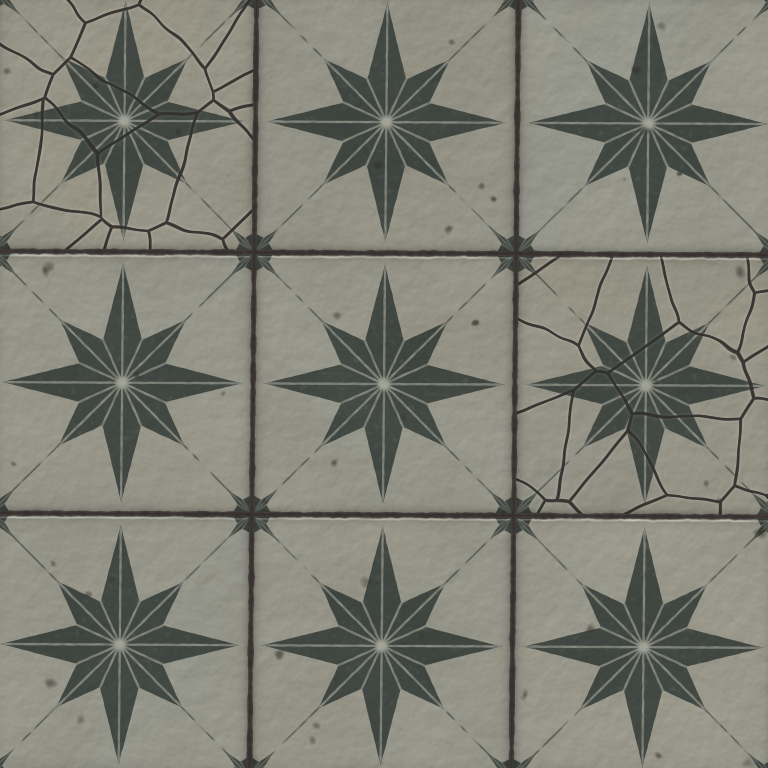
A Shadertoy shader for this pattern:

```glsl
// Worn cement tiles, three by three, each with an eight-pointed compass star.
// Stars are folded half-planes; grout, stains and relief use gradient noise,
// and a Voronoi edge network breaks some of the tiles.

vec2 hash2(vec2 p) {
    p = vec2(dot(p, vec2(127.1, 311.7)), dot(p, vec2(269.5, 183.3)));
    return fract(sin(p) * 43758.55);
}

float gradNoise(vec2 p) {
    vec2 i = floor(p), f = p - i;
    vec2 u = f * f * f * (f * (f * 6.0 - 15.0) + 10.0);
    vec2 e = vec2(0, 1);
    float a = dot(hash2(i) * 2.0 - 1.0, f);
    float b = dot(hash2(i + e.yx) * 2.0 - 1.0, f - e.yx);
    float c = dot(hash2(i + e.xy) * 2.0 - 1.0, f - e.xy);
    float d = dot(hash2(i + e.yy) * 2.0 - 1.0, f - e.yy);
    return mix(mix(a, b, u.x), mix(c, d, u.x), u.y);
}

float surfaceHeight(vec2 p) {
    return gradNoise(p * 13.0) + 0.6 * gradNoise(p * 27.0) + 0.3 * gradNoise(p * 58.0);
}

// Signed distance to the line a-b, positive on its right
float side(vec2 p, vec2 a, vec2 b) {
    vec2 e = b - a;
    return dot(p - a, vec2(e.y, -e.x)) / length(e);
}

// x: distance to the star outline, y: distance to the nearest ray
vec2 star(vec2 p, float axisTip, vec2 valley, float diagonalTip) {
    p = abs(p);
    if (p.y > p.x) p = p.yx;
    float body = min(side(p, vec2(axisTip, 0), valley), side(p, valley, vec2(diagonalTip)));
    float rays = min(min(p.y, (p.x - p.y) * 0.707), abs(side(p, vec2(0), valley)));
    return vec2(body, rays);
}

// Distance to the nearest Voronoi cell border
float crackDistance(vec2 p) {
    vec2 cell = floor(p), nearest = vec2(9);
    for (int k = 0; k < 9; k++) {
        vec2 g = cell + vec2(k % 3 - 1, k / 3 - 1);
        vec2 r = g + hash2(g) - p;
        if (dot(r, r) < dot(nearest, nearest)) nearest = r;
    }
    float d = 9.0;
    for (int k = 0; k < 25; k++) {
        vec2 g = cell + vec2(k % 5 - 2, k / 5 - 2);
        vec2 r = g + hash2(g) - p, gap = r - nearest;
        if (dot(gap, gap) > 1e-5) d = min(d, dot(0.5 * (r + nearest), normalize(gap)));
    }
    return d;
}

void mainImage(out vec4 fragColor, in vec2 fragCoord) {
    // Slightly skewed grid of tiles
    vec2 p = (fragCoord - 0.5 * iResolution.xy) / (0.341 * iResolution.y);
    p += vec2(-0.009 * p.y, 0.005 * p.x);
    vec2 id = floor(p + 0.5), q = p - id;
    vec2 grain = p + id * 7.3;
    vec2 seed = hash2(id + 4.7);
    float soft = max(1.0 / (0.341 * iResolution.y), 0.005);

    // Tile body with a tint of its own and broad mottling
    float mottle = gradNoise(grain * 3.0);
    vec3 color = vec3(0.585, 0.58, 0.53) + 0.025 * (seed.x - 0.5) + 0.03 * mottle;
    color += vec3(-0.012, 0.0, 0.014) * (seed.y - 0.4 + gradNoise(grain * 1.7));

    // Main star, corner stars and the broken diagonals joining them
    vec2 wobble = 0.002 * vec2(gradNoise(grain * 30.0), gradNoise(grain * 30.0 + 50.0));
    vec2 corner = 0.5 - abs(q);
    vec2 big = star(q + wobble, 0.456, vec2(0.163, 0.074), 0.24);
    vec2 small = star(corner + wobble, 0.075, vec2(0.055, 0.036), 0.092);
    float wear = 0.95 - 0.12 * smoothstep(0.1, 0.6, gradNoise(grain * 40.0));
    vec3 ink = vec3(0.235, 0.26, 0.24) + 0.03 * mottle;
    float diagonal = abs(abs(q.x) - abs(q.y)) * 0.707;
    float dash = smoothstep(-0.3, 0.15, gradNoise(grain * 21.0));
    color = mix(color, ink, 0.6 * dash * (1.0 - smoothstep(0.001, 0.001 + soft, diagonal)));
    float bigMask = 1.0 - smoothstep(-0.5 * soft, 0.5 * soft, big.x);
    float smallMask = 1.0 - smoothstep(-0.5 * soft, 0.5 * soft, small.x);
    color = mix(color, ink, wear * max(bigMask, smallMask));
    vec3 rayColor = vec3(0.54, 0.55, 0.51);
    float ray = 1.0 - smoothstep(0.002, 0.002 + soft, big.y);
    color = mix(color, rayColor, bigMask * ray * (0.8 + 0.4 * gradNoise(grain * 35.0)));
    color = mix(color, rayColor, 0.4 * smallMask * (1.0 - smoothstep(0.001, 0.001 + soft, small.y)));
    color = mix(color, vec3(0.66, 0.66, 0.61), 0.85 * (1.0 - smoothstep(0.008, 0.034, length(q))));

    // Grain lit from above
    float relief = surfaceHeight(grain) - surfaceHeight(grain + vec2(-0.004, 0.009));
    color += 0.075 * relief * (1.0 - 0.6 * bigMask);

    // Scattered dark stains
    for (int k = 0; k < 5; k++) {
        vec2 h = hash2(id * 5.1 + float(k) * 3.7), s = hash2(h * 91.0);
        float r = length(q - (h - 0.5) * 0.9) + 0.018 * gradNoise(grain * 32.0);
        float stain = 1.0 - smoothstep(0.0, 0.012 + 0.018 * s.x, r);
        color = mix(color, vec3(0.2, 0.19, 0.17), stain * (0.35 + 0.45 * s.y));
    }

    // Cracked tiles, with a lit lip under each crack
    if (mod(id.x + 2.0 * id.y, 5.0) == 1.0) {
        vec2 c = q * 3.1 + id * 17.0 + 0.06 * gradNoise(grain * 9.0);
        float crack = crackDistance(c) / 3.1;
        color += 0.04 * (1.0 - smoothstep(0.006, 0.018, crack));
        color = mix(color, vec3(0.2, 0.19, 0.18), 0.95 * (1.0 - smoothstep(0.003, 0.003 + soft, crack)));
    }

    // Shaded rim, bright upper edge and ragged grout
    float edge = min(corner.x, corner.y) + 0.005 * gradNoise(p * 17.0) + 0.003 * gradNoise(p * 45.0);
    color *= 1.0 - 0.22 * exp(-max(edge - 0.01, 0.0) * 70.0);
    float lip = smoothstep(0.011, 0.015, edge) * (1.0 - smoothstep(0.016, 0.024, edge));
    float topEdge = step(corner.y, corner.x) * step(0.0, q.y);
    color += lip * topEdge * (0.17 + 0.15 * gradNoise(p * 11.0));
    vec3 grout = vec3(0.265, 0.24, 0.23) + 0.05 * gradNoise(p * 38.0);
    grout *= 0.8 + 0.2 * smoothstep(0.0, 0.01, edge);
    color = mix(grout, color, smoothstep(0.01 - 0.5 * soft, 0.01 + 0.5 * soft, edge));

    fragColor = vec4(clamp(color, 0.0, 1.0), 1.0);
}
```
